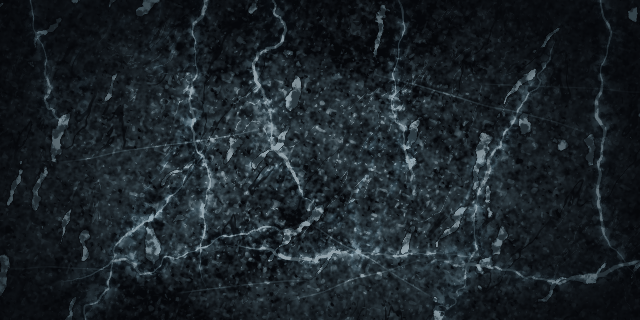
Give the GLSL for this texture, as a Shadertoy shader.

```glsl
// Dark blue-black marble with jagged pale veins, slanted clasts, hairline cracks and specks.
const vec3 INK = vec3(0.020, 0.027, 0.041);
const vec3 SLATE = vec3(0.20, 0.26, 0.29);
const vec3 PALE = vec3(0.57, 0.63, 0.66);
const vec3 TEAL = vec3(0.04, 0.11, 0.15);
const float VEINS = 10.0;
const float VEIN_WIDTH = 0.0075;
const float CRACKS = 7.0;
const float CRACK_WIDTH = 0.0016;
const float LEAN = 1.1;
const vec2 CLAST_CELL = vec2(0.24, 0.105);
const float CLAST_SHARE = 0.42;
const float SPECK_SHARE = 0.2;

float hash(vec2 p) { return fract(sin(dot(p, vec2(127.1, 311.7))) * 43758.5453); }

float noise(vec2 p) {
    vec2 i = floor(p), f = fract(p);
    f = f * f * (3.0 - 2.0 * f);
    return mix(mix(hash(i), hash(i + vec2(1, 0)), f.x),
               mix(hash(i + vec2(0, 1)), hash(i + vec2(1, 1)), f.x), f.y);
}

// Coordinates whose x axis points along the given angle.
vec2 turn(vec2 p, float a) {
    return vec2(cos(a) * p.x + sin(a) * p.y, cos(a) * p.y - sin(a) * p.x);
}

float fbm(vec2 p) {
    float sum = 0.0, amp = 0.516;
    for (int i = 0; i < 5; i++) {
        sum += amp * noise(p);
        p = turn(p, 0.6) * 2.03 + 17.3;
        amp *= 0.5;
    }
    return sum;
}

vec2 wobble(vec2 p, float scale) {
    return vec2(noise(p * scale), noise(p * scale + 41.7)) - 0.5;
}

// x: crisp vein core, y: soft halo around it.
vec2 veins(vec2 p, float aspect, float px) {
    vec2 w = p + 0.13 * wobble(p, 3.0) + 0.06 * wobble(p, 9.0)
               + 0.030 * wobble(p, 22.0) + 0.011 * wobble(p, 55.0);
    vec2 result = vec2(0);
    for (float i = 0.0; i < VEINS; i++) {
        float h = hash(vec2(i, 3.1)), k = hash(vec2(i, 8.6));
        vec2 center = vec2(aspect * (i + 0.2 + 0.6 * h) / VEINS, mix(0.15, 0.85, k));
        vec2 q = turn(w - center, mod(i, 3.0) == 2.0 ? mix(-0.35, 0.4, h) : mix(0.9, 1.9, k));
        // Dividing by the slope keeps the line evenly wide through its bends.
        float slope = length(vec2(dFdx(q.y), dFdy(q.y))) / px;
        float reach = mix(0.3, 0.65, hash(vec2(i, 5.4))), d = abs(q.y) / max(slope, 0.6);
        float taper = 1.0 - smoothstep(0.6 * reach, reach, abs(q.x));
        float swell = noise(vec2(q.x * 8.0, i * 7.0));
        float width = VEIN_WIDTH * mix(0.15, 1.0, swell * swell) * (0.3 + 0.7 * taper);
        float core = 1.0 - smoothstep(width * 0.6, width + 0.6 * px, d);
        result = max(result, taper * vec2(core * mix(0.7, 1.0, swell), exp(-abs(q.y) / 0.02)));
    }
    return result;
}

// x: ragged clast body, y: dark rim.
vec2 clasts(vec2 p) {
    vec2 q = turn(p + 0.09 * wobble(p, 7.0) + 0.025 * wobble(p, 24.0), LEAN);
    vec2 result = vec2(0);
    float ragged = 2.8 * (fbm(p * 30.0) - 0.5);
    for (int n = 0; n < 9; n++) {
        vec2 id = floor(q / CLAST_CELL) + vec2(n % 3 - 1, n / 3 - 1);
        float h = hash(id + 2.3), k = hash(id + 9.7);
        vec2 d = turn(q - (id + 0.25 + 0.5 * vec2(h, k)) * CLAST_CELL, 0.7 * (k - 0.5));
        float e = length(d / vec2(mix(0.02, 0.1, h), mix(0.004, 0.019, k))) + ragged;
        vec2 shape = 1.0 - smoothstep(vec2(0.85, 1.1), vec2(1.1, 1.5), vec2(e));
        result = max(result, shape * step(hash(id + 5.9), CLAST_SHARE));
    }
    return result;
}

// Straight fine fractures.
float cracks(vec2 p, float aspect, float px) {
    float sum = 0.0;
    for (float i = 0.0; i < CRACKS; i++) {
        float h = hash(vec2(i, 21.4)), k = hash(vec2(i, 33.8)), reach = mix(0.2, 0.5, k);
        vec2 q = turn(p - vec2(aspect * (i + h) / CRACKS, k), mix(-0.6, 0.45, h));
        q.y += 0.012 * (noise(vec2(q.x * 9.0, i)) - 0.5);
        float line = 1.0 - smoothstep(CRACK_WIDTH * 0.5, CRACK_WIDTH + 0.7 * px, abs(q.y));
        sum = max(sum, line * (1.0 - smoothstep(0.6 * reach, reach, abs(q.x))));
    }
    return sum * mix(0.4, 1.0, noise(p * 30.0));
}

// Small uneven chips: positive are pale, negative are pits.
float specks(vec2 p, float scale, float px) {
    vec2 q = turn(p + 0.5 / scale * wobble(p, scale * 1.6), 0.8) * scale, id = floor(q);
    float h = hash(id + 1.7), k = hash(id + 6.2), size = mix(0.08, 0.3, h * h);
    float d = length((fract(q) - mix(vec2(0.35), vec2(0.65), vec2(h, k))) * vec2(1.0, 0.5 + k));
    float chip = 1.0 - smoothstep(size * 0.7, size + 0.6 * px * scale, d);
    return chip * step(hash(id + 4.4), SPECK_SHARE) * (k < 0.4 ? -0.7 : 1.0);
}

void mainImage(out vec4 fragColor, in vec2 fragCoord) {
    float px = 1.0 / iResolution.y, aspect = iResolution.x * px;
    vec2 p = fragCoord * px;
    // Light falls off towards the borders.
    vec2 offset = (fragCoord / iResolution.xy - vec2(0.48, 0.45)) * vec2(2.0, 1.6);
    float light = mix(1.0, 0.15, smoothstep(0.25, 1.15, length(offset)));
    // Cloudy ground with grit and grain.
    float grit = fbm(p * 50.0) - 0.5, rough = smoothstep(-0.13, 0.13, grit);
    float tone = 0.08 + 0.29 * smoothstep(0.25, 0.75, fbm(p * 3.2 + 5.0));
    tone += 0.28 * (fbm(p * 15.0) - 0.5) + 0.6 * grit + 0.32 * (noise(turn(p, 0.5) * 122.0) - 0.5);
    tone += 0.3 * smoothstep(0.7, 0.9, noise(turn(p, 1.2) * 85.0));
    // Dark folds, thin pale seams and bluish wisps that lean with the clasts.
    vec2 flow = turn(p + 0.12 * wobble(p, 5.0), LEAN) * vec2(3.0, 7.0);
    float area = smoothstep(0.4, 0.65, noise(p * 5.0 + 12.0));
    tone *= 1.0 - 0.75 * area * (1.0 - smoothstep(0.004, 0.018, abs(fbm(flow) - 0.5)));
    float seam = 1.0 - smoothstep(0.003, 0.013, abs(fbm(flow * 1.6 + 9.0) - 0.5));
    tone += 0.36 * seam * rough * smoothstep(0.4, 0.65, noise(p * 6.0 + 3.0));
    float haze = 1.0 - smoothstep(0.0, 0.05, abs(fbm(flow + 31.0) - 0.52));
    haze *= smoothstep(0.35, 0.7, noise(p * 4.0)) * (0.3 + rough);
    tone += 0.1 * haze + 0.36 * (specks(p, 30.0, px) + specks(p, 64.0, px));
    // Inclusions and veins stay visible in the shade.
    float glow = mix(0.25, 1.1, sqrt(light));
    vec2 clast = clasts(p), vein = veins(p, aspect, px);
    tone = (max(tone, 0.0) * (1.0 - 0.5 * clast.y) + 0.42 * cracks(p, aspect, px)) * light;
    tone = mix(tone, (0.42 + 0.5 * rough) * glow, 0.92 * clast.x);
    tone += vein.y * (0.03 + 0.42 * rough * rough) * glow;
    tone = mix(tone, (0.62 + 0.5 * rough) * glow, 0.95 * vein.x);
    vec3 color = mix(INK, SLATE, clamp(tone * 2.0, 0.0, 1.0));
    color = mix(color, PALE, clamp(tone * 2.0 - 1.0, 0.0, 1.0));
    color += TEAL * (0.25 * haze * light + 0.25 * vein.y * glow) * (1.0 - vein.x);
    fragColor = vec4(color, 1.0);
}
```
